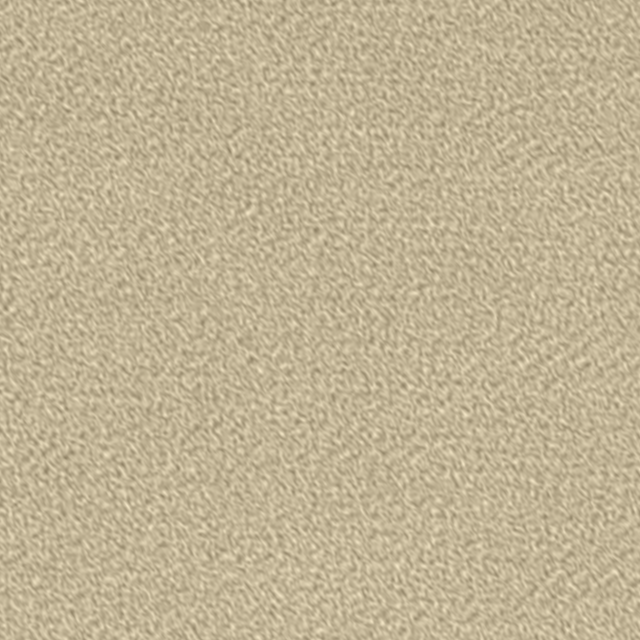
Reproduce this texture procedurally as a three.js fragment shader.

```glsl
// Fine sandy beige grain, like pebbled plaster or leather.
// Gradient noise is stretched along a falling diagonal, bent by a slow warp,
// and its height shifts a base colour between olive shade and cream light.

varying vec2 vUv;

// Random unit vector for a lattice point
vec2 randomDirection(vec2 cell) {
  float h = fract(sin(dot(cell, vec2(127.1, 311.7))) * 43758.5453);
  return vec2(cos(6.2832 * h), sin(6.2832 * h));
}

// Gradient noise, about -0.7 to 0.7
float gradientNoise(vec2 p) {
  vec2 cell = floor(p);
  vec2 f = fract(p);
  vec2 u = f * f * f * (f * (f * 6.0 - 15.0) + 10.0);
  float a = dot(randomDirection(cell), f);
  float b = dot(randomDirection(cell + vec2(1.0, 0.0)), f - vec2(1.0, 0.0));
  float c = dot(randomDirection(cell + vec2(0.0, 1.0)), f - vec2(0.0, 1.0));
  float d = dot(randomDirection(cell + vec2(1.0, 1.0)), f - vec2(1.0, 1.0));
  return mix(mix(a, b, u.x), mix(c, d, u.x), u.y);
}

// Noise with its own frequency along and across a tilted axis
float streakNoise(vec2 p, float angle, vec2 frequency) {
  vec2 along = vec2(cos(angle), sin(angle));
  vec2 across = vec2(-along.y, along.x);
  return gradientNoise(vec2(dot(p, along), dot(p, across)) * frequency);
}

void main() {
  // Slow warp so that the grains bend a little
  vec2 warp = vec2(gradientNoise(vUv * 38.0 + 7.3),
                   gradientNoise(vUv * 38.0 + 61.8));
  vec2 p = vUv + 0.0035 * warp;

  // Two crossing sets of diagonal grains plus rounder, softer lumps
  float grain = streakNoise(p, -0.95, vec2(84.0, 150.0));
  grain += 0.7 * streakNoise(p + 3.7, -0.75, vec2(95.0, 165.0));
  grain += 0.4 * streakNoise(p + 9.1, -1.2, vec2(125.0, 150.0));

  // Faint broad mottling and a slightly darker upper edge
  float mottle = gradientNoise(vUv * 5.0 + 20.0) + 0.8 * gradientNoise(vUv * 16.0);
  float shade = 0.014 * mottle + 0.012 * (0.5 - vUv.y);

  vec3 sand = vec3(0.757, 0.704, 0.585);
  vec3 lightTint = vec3(1.0, 1.0, 0.97);
  gl_FragColor = vec4(sand + lightTint * (0.185 * grain + shade), 1.0);
}
```
